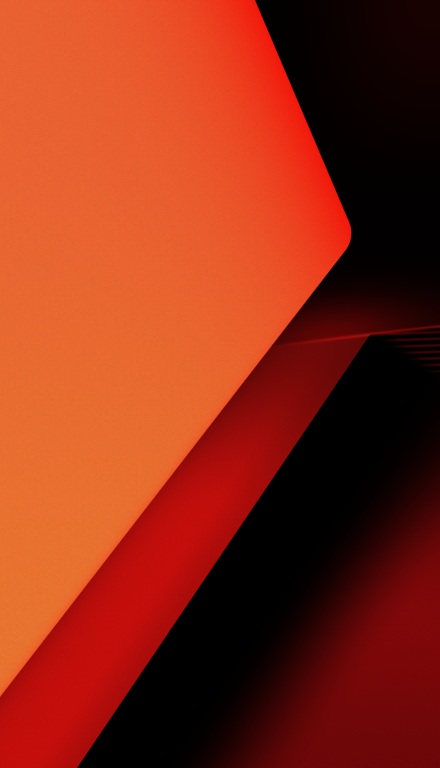
A Shadertoy shader for this background:

```glsl
#define PANEL_CORNER vec2(0.463, 0.691)
#define PANEL_TOP vec2(0.332, 1.0)
#define PANEL_FOOT vec2(0.0, 0.0924)
#define CORNER_RADIUS 0.037
#define BAND_TOP vec2(0.4818, 0.5645)
#define BAND_FOOT vec2(0.1003, 0.0)
#define SHADOW_WIDTH 0.171
#define SHADOW_SOFTNESS 0.075
#define SEAM_SLOPE 0.115
#define RIB_PITCH 0.0085
#define GRAIN 0.012

float hash(vec2 p) {
    return fract(sin(dot(p, vec2(127.1, 311.7))) * 43758.5453);
}

// Unit normal to the right of the direction a -> b
vec2 rightNormal(vec2 a, vec2 b) {
    vec2 t = normalize(b - a);
    return vec2(t.y, -t.x);
}

// Signed distance to a wedge with a rounded tip
float roundedWedge(vec2 p, vec2 tip, vec2 n1, vec2 n2, float r) {
    vec2 q = p - tip + r * (n1 + n2) / (1.0 + dot(n1, n2));
    vec2 along = vec2(dot(q, vec2(n1.y, -n1.x)), dot(q, vec2(-n2.y, n2.x)));
    float d = min(along.x, along.y) > 0.0 ? length(q) : max(dot(q, n1), dot(q, n2));
    return d - r;
}

// Dark wall with a red glow gathered above the seam
vec3 wallColor(vec2 p, float aboveSeam) {
    float spread = exp(-pow((p.x - 0.425) / 0.105, 2.0));
    float h = max(aboveSeam, 0.0) / 0.048;
    float glow = (0.07 + 0.29 * spread) * exp(-h * h);
    float haze = 0.085 * smoothstep(0.72, 1.0, p.y) * smoothstep(0.34, 0.56, p.x);
    return vec3(0.008, 0.0, 0.0) + vec3(1.0, 0.06, 0.05) * (glow + haze);
}

// Floor lit beyond the soft shadow, with fine ribs under the seam
vec3 floorColor(vec2 p, float fromBand, float aboveSeam) {
    float lit = smoothstep(-SHADOW_SOFTNESS, SHADOW_SOFTNESS, fromBand - SHADOW_WIDTH);
    lit *= 1.0 - smoothstep(0.2, 0.53, p.y) * 0.75;
    lit *= 1.0 - 0.15 * smoothstep(0.2, 0.0, p.y);
    vec3 color = mix(vec3(0.005, 0.0, 0.0), vec3(0.5, 0.03, 0.035), lit);

    float wave = 0.5 + 0.5 * cos(6.2832 * (aboveSeam + 0.08 * (p.x - 0.48)) / RIB_PITCH);
    float mask = smoothstep(0.0, 0.03, p.x - BAND_TOP.x + 1.2 * aboveSeam);
    mask *= smoothstep(-0.085, -0.045, aboveSeam);
    return color + vec3(0.23, 0.018, 0.015) * wave * wave * mask;
}

// Saturated side face, dimmer towards the top and beside the panel
vec3 bandColor(vec2 p, float fromPanel, float fromBand) {
    vec3 color = mix(vec3(0.77, 0.055, 0.045), vec3(0.43, 0.035, 0.03),
                     smoothstep(0.32, 0.57, p.y));
    color *= 1.0 - 0.2 * exp(-max(fromPanel, 0.0) / 0.018);
    return color * (1.0 - 0.13 * smoothstep(-0.05, 0.0, fromBand));
}

// Orange face turning red towards its upper right edge
vec3 panelColor(vec2 p, float fromUpperEdge, float fromEdge) {
    vec3 orange = mix(vec3(0.91, 0.45, 0.185), vec3(0.91, 0.39, 0.195),
                      smoothstep(0.15, 0.85, p.y));
    float redness = exp(min(fromUpperEdge, 0.0) / 0.085);
    vec3 color = mix(orange, vec3(0.95, 0.09, 0.04), redness);
    float rim = exp(min(fromEdge, 0.0) / 0.005);
    return mix(color, vec3(0.97, 0.23, 0.1), 0.55 * rim * (1.0 - redness));
}

void mainImage(out vec4 fragColor, in vec2 fragCoord) {
    vec2 p = fragCoord / iResolution.y;
    float aa = 0.8 / iResolution.y;

    vec2 upperNormal = rightNormal(PANEL_CORNER, PANEL_TOP);
    vec2 lowerNormal = rightNormal(PANEL_FOOT, PANEL_CORNER);
    float fromUpperEdge = dot(p - PANEL_CORNER, upperNormal);
    float fromLowerEdge = dot(p - PANEL_CORNER, lowerNormal);
    float fromPanel = roundedWedge(p, PANEL_CORNER, upperNormal, lowerNormal, CORNER_RADIUS);
    float fromBand = dot(p - BAND_TOP, rightNormal(BAND_FOOT, BAND_TOP));
    float aboveSeam = p.y - BAND_TOP.y - SEAM_SLOPE * (p.x - BAND_TOP.x);

    // Layers from back to front
    vec3 ground = mix(bandColor(p, fromLowerEdge, fromBand),
                      floorColor(p, fromBand, aboveSeam),
                      smoothstep(-aa, aa, fromBand));
    vec3 color = mix(ground, wallColor(p, aboveSeam), smoothstep(-aa, aa, aboveSeam));

    // Thin highlight on the seam
    float seamLine = exp(-pow(aboveSeam / 0.0022, 2.0));
    color += vec3(0.3, 0.025, 0.02) * seamLine * smoothstep(0.33, 0.5, p.x);

    vec3 panel = panelColor(p, fromUpperEdge, fromPanel);
    color = mix(panel, color, smoothstep(-aa, aa, fromPanel));

    // Fine grain scaled by brightness
    color *= 1.0 + GRAIN * (hash(floor(p * 512.0)) - 0.5) * 2.0;
    fragColor = vec4(clamp(color, 0.0, 1.0), 1.0);
}
```
